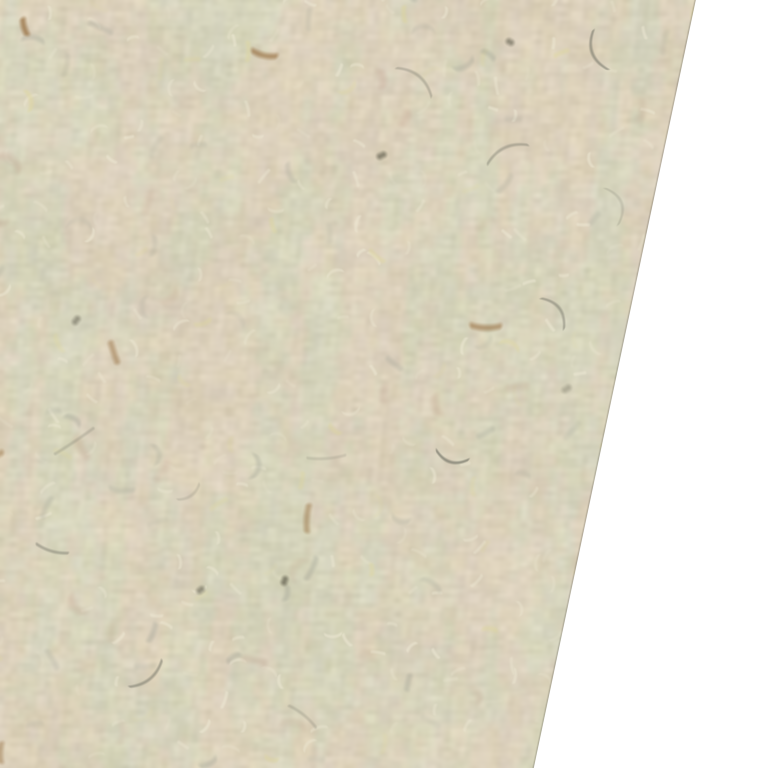
This texture is drawn by a Shadertoy shader. Its source:

```glsl
float hash(vec2 p) {
    return fract(sin(dot(p, vec2(127.1, 311.7))) * 43758.5453);
}

float noise(vec2 p) {
    vec2 cell = floor(p), f = fract(p);
    f = f * f * (3.0 - 2.0 * f);
    return mix(mix(hash(cell), hash(cell + vec2(1, 0)), f.x),
               mix(hash(cell + vec2(0, 1)), hash(cell + vec2(1, 1)), f.x), f.y);
}

// Noise centred on zero
float grain(vec2 p) {
    return noise(p) - 0.5;
}

// Coverage of scattered, bent strands; one possible strand per grid cell
float strands(vec2 p, float cells, float share, float halfLength, float width, float bend, float seed) {
    float cover = 0.0;
    for (int j = -1; j <= 1; j++)
    for (int i = -1; i <= 1; i++) {
        vec2 id = floor(p * cells) + vec2(i, j);
        vec2 key = id + seed;
        if (hash(key + 3.3) > share) continue;
        vec2 d = p - (id + vec2(hash(key), hash(key + 7.7))) / cells;
        float angle = 6.2832 * hash(key + 13.1);
        d = mat2(cos(angle), sin(angle), -sin(angle), cos(angle)) * d;
        d.y += bend * (hash(key + 19.4) - 0.5) * d.x * d.x / halfLength;
        float reach = halfLength * mix(0.45, 1.0, hash(key + 23.9));
        float dist = length(vec2(max(abs(d.x) - reach, 0.0), d.y));
        float strength = mix(0.2, 1.0, hash(key + 31.6));
        cover = max(cover, strength * smoothstep(width, 0.0, dist));
    }
    return cover;
}

vec3 paper(vec2 p) {
    // Pink and green tints in leaning vertical streaks
    vec2 lean = vec2(p.x - 0.1 * p.y, p.y);
    float tint = 0.5 + 0.9 * grain(lean * vec2(48, 7)) + 0.7 * grain(lean * vec2(22, 12) + 40.0)
               + 0.6 * grain(p * 7.0 + 80.0) + 0.5 * grain(p * vec2(75, 60));
    vec3 color = mix(vec3(0.862, 0.817, 0.732), vec3(0.838, 0.832, 0.736), smoothstep(0.15, 0.95, tint));

    // Fine woven grain and soft cloudiness
    color += 0.032 * grain(p * vec2(60, 165)) + 0.028 * grain(lean * vec2(140, 45) + 20.0)
           + 0.030 * grain(p * 110.0 + 60.0) + 0.020 * grain(p * 13.0 + 90.0);
    color.b += 0.035 * grain(p * vec2(70, 45) + 130.0);

    // Pale flecks, faint stains, grey fibres, brown chips and dark specks
    color = mix(color, vec3(0.93, 0.91, 0.83), 0.55 * strands(p, 24.0, 0.45, 0.010, 0.004, 0.8, 11.0));
    color = mix(color, vec3(0.87, 0.84, 0.62), 0.50 * strands(p, 13.0, 0.30, 0.012, 0.006, 0.8, 57.0));
    color = mix(color, vec3(0.74, 0.62, 0.54), 0.30 * strands(p, 9.0, 0.35, 0.014, 0.010, 0.8, 91.0));
    color = mix(color, vec3(0.62, 0.63, 0.58), 0.35 * strands(p, 12.0, 0.40, 0.014, 0.007, 1.0, 143.0));
    color = mix(color, vec3(0.47, 0.47, 0.42), 0.75 * strands(p, 6.0, 0.42, 0.033, 0.0038, 1.5, 205.0));
    color = mix(color, vec3(0.62, 0.48, 0.31), 0.85 * strands(p, 4.0, 0.45, 0.018, 0.0075, 0.5, 262.0));
    color = mix(color, vec3(0.36, 0.35, 0.29), 0.85 * strands(p, 7.0, 0.28, 0.003, 0.0075, 0.0, 318.0));
    return color;
}

void mainImage(out vec4 fragColor, in vec2 fragCoord) {
    vec2 uv = fragCoord / iResolution.xy;

    // Slanted cut edge with a thin shade, white beyond
    float edge = (uv.x - 0.695 - 0.211 * uv.y) / length(vec2(1.0, 0.211));
    float soft = 0.7 / iResolution.x;
    vec3 color = paper(uv) * (1.0 - 0.2 * smoothstep(-0.003, 0.0, edge));
    color = mix(color, vec3(1), smoothstep(-soft, soft, edge));
    fragColor = vec4(color, 1.0);
}
```
